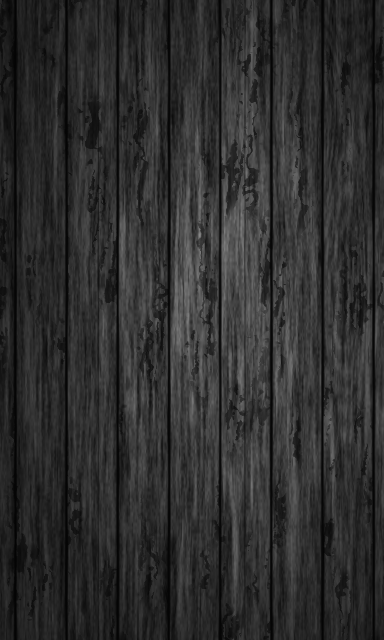
Write a WebGL 2 fragment shader that draws this texture.

```glsl
#version 300 es
precision highp float;
// Dark, weathered vertical wood planks under a soft central light.

#define PLANKS 7.5            // planks across the canvas
#define FIRST_SEAM 0.040      // left-most seam, in canvas widths
#define SEAM_WIDTH 0.0031     // half width of a seam, in canvas widths
#define LIGHT_CENTER vec2(0.59, 0.52)
#define LIGHT_FALLOFF 4.4
#define SHADE_DARK 0.088
#define SHADE_LIGHT 0.285
#define GRAIN_CONTRAST 1.0
#define CRACK_DEPTH 0.55

uniform vec2 u_resolution;
out vec4 fragColor;

float hash(vec2 p) {
  vec3 q = fract(vec3(p.xyx) * 0.1031);
  q += dot(q, q.yzx + 33.33);
  return fract((q.x + q.y) * q.z);
}

float noise(vec2 p) {
  vec2 cell = floor(p), f = fract(p);
  f = f * f * (3.0 - 2.0 * f);
  return mix(mix(hash(cell), hash(cell + vec2(1, 0)), f.x),
             mix(hash(cell + vec2(0, 1)), hash(cell + vec2(1, 1)), f.x), f.y);
}

// Layered noise, centred on zero
float fbm(vec2 p) {
  float sum = 0.0, amp = 0.5;
  for (int i = 0; i < 4; i++) {
    sum += amp * (noise(p) - 0.5);
    p = p * 2.03 + 17.3;
    amp *= 0.55;
  }
  return sum;
}

// Long fibres of several widths, plus a fine tooth
float fibres(vec2 p) {
  float grain = 0.55 * (noise(p * vec2(58.0, 2.6)) - 0.5);
  grain += 0.60 * (noise(p * vec2(125.0, 7.0)) - 0.5);
  grain += 0.50 * (noise(p * vec2(240.0, 24.0)) - 0.5);
  grain += 0.34 * (noise(p * vec2(300.0, 110.0)) - 0.5);
  return grain;
}

// Nested growth rings: contour lines of a stretched field
float rings(vec2 p) {
  float field = 9.0 * noise(p * vec2(13.0, 2.2)) + 1.2 * fbm(p * vec2(40.0, 6.0));
  return smoothstep(0.0, 0.5, abs(fract(field) - 0.5)) - 0.5;
}

// Short dark splits, gathered in worn patches
float cracks(vec2 p) {
  float patches = smoothstep(0.50, 0.78, noise(p * vec2(24.0, 5.0)));
  float split = smoothstep(0.52, 0.76, noise(p * vec2(105.0, 24.0) + 4.0 * fbm(p * 30.0)));
  float scratch = smoothstep(0.80, 0.95, noise(p * vec2(150.0, 13.0) + 51.0));
  return max(patches * split, 0.6 * scratch);
}

float line(float dist, float halfWidth, float aa) {
  return 1.0 - smoothstep(halfWidth - aa, halfWidth + aa, abs(dist));
}

void main() {
  vec2 uv = gl_FragCoord.xy / u_resolution;
  vec2 p = gl_FragCoord.xy / u_resolution.x;
  float aa = max(1.0 / u_resolution.x, 0.0012);

  // Plank index, position across it and distance to its nearest seam
  float across = (uv.x - FIRST_SEAM) * PLANKS;
  float id = floor(across), local = fract(across);
  float wobble = 0.0016 * (noise(vec2(id * 7.0, p.y * 9.0)) - 0.5);
  float seamDist = (across - floor(across + 0.5)) / PLANKS + wobble;
  float random = hash(vec2(id + 11.0, 3.7));
  float grooved = 1.0 - step(0.5, abs(mod(id, 3.0) - 1.0));

  // Each plank has its own piece of wood with slightly wavy fibres
  vec2 wood = p + vec2(id * 3.17 + 20.0, random * 40.0);
  wood.x += 0.018 * fbm(wood * vec2(7.0, 2.0));
  float tone = 1.0 + 0.16 * (random - 0.5) + 0.10 * grooved;
  tone += GRAIN_CONTRAST * fibres(wood);
  tone += 0.35 * fbm(wood * vec2(18.0, 3.0));
  tone += (0.08 + 0.16 * step(0.6, random)) * rings(wood);

  // Pale worn streaks and dark splits
  float streak = smoothstep(0.72, 0.95, noise(wood * vec2(95.0, 4.5) + 80.0));
  tone += 0.42 * streak;
  tone *= 1.0 - CRACK_DEPTH * cracks(wood);

  // Shallow groove inside every third plank
  float grooveDist = (local - 0.62 + 0.045 * max(id - 1.0, 0.0)) / PLANKS + wobble;
  tone *= 1.0 - 0.55 * grooved * line(grooveDist, 0.0014, aa);

  // Rounded plank edges, bright lip and dark seam
  tone *= 1.0 - 0.34 * exp(-abs(seamDist) * 130.0);
  tone += 0.22 * line(seamDist - 0.0062, 0.0010, aa) * noise(vec2(id, p.y * 14.0));
  tone *= 1.0 - 0.86 * line(seamDist, SEAM_WIDTH, aa);

  // Light pool fading to dark corners
  vec2 away = uv - LIGHT_CENTER;
  float light = mix(SHADE_DARK, SHADE_LIGHT, exp(-LIGHT_FALLOFF * dot(away, away)));
  float shade = light * max(tone, 0.08) + 0.008;
  fragColor = vec4(vec3(clamp(shade, 0.0, 1.0)), 1.0);
}
```
